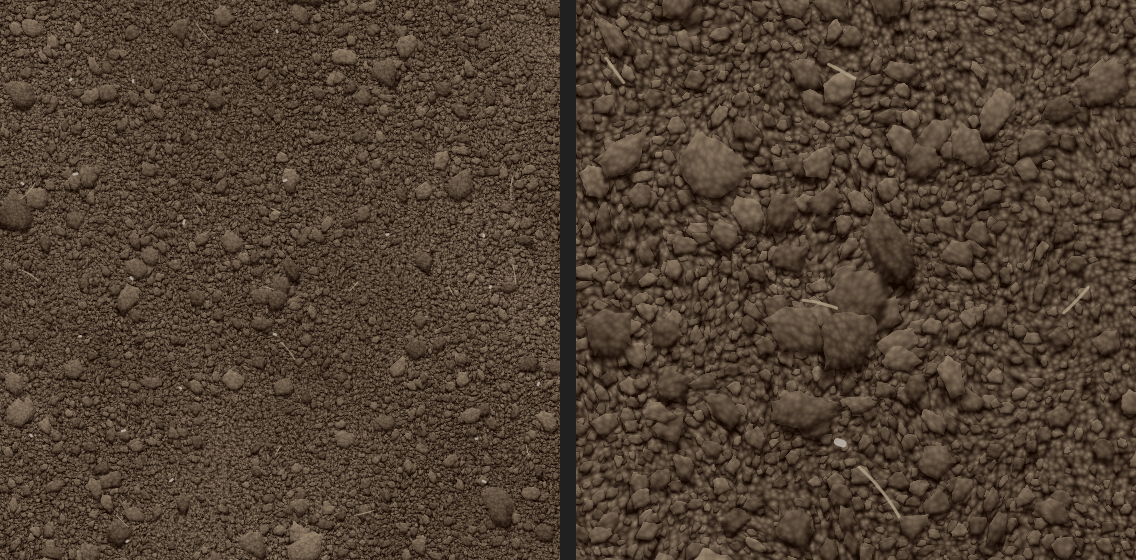
Left, the full canvas; right, a detail of the centre.
Write a WebGL 1 fragment shader that draws this texture.

```glsl
precision highp float;
// Dry brown soil strewn with angular stones and a few pale straws.
// Cellular grain forms the earth; layers of random polygons, from grit to
// clods, are stacked on it with lit tops and tight contact shadows.
uniform vec2 u_resolution;

vec4 hash4(vec2 p) {
  vec4 q = fract(p.xyxy * vec4(0.1031, 0.1030, 0.0973, 0.1099));
  q += dot(q, q.wzxy + 33.33);
  return fract((q.xxyz + q.yzzw) * q.zywx);
}

// Broad patches of loose and bare ground, about -1 to 1
float patches(vec2 p) {
  float a = sin(p.x * 9.0 + 2.0 * sin(p.y * 7.0 + 1.0));
  float b = sin(p.y * 13.0 - p.x * 5.0 + 2.0 * sin(p.x * 11.0));
  float c = sin(p.x * 23.0 + p.y * 17.0 + 2.0 * sin(p.y * 19.0));
  return 0.4 * a + 0.35 * b + 0.25 * c;
}

// Distance to the nearest scattered point
float cellular(vec2 p) {
  vec2 cell = floor(p);
  float nearest = 2.0;
  for (int j = -1; j <= 1; j++) {
    for (int i = -1; i <= 1; i++) {
      vec2 id = cell + vec2(float(i), float(j));
      nearest = min(nearest, length(id + hash4(id).xy - p));
    }
  }
  return nearest;
}

// Lays one size of stones over the given tone
float addStones(float tone, vec2 uv, float scale, float share, float grain) {
  vec2 p = uv * scale;
  vec2 cell = floor(p);
  float pixel = scale / u_resolution.y;
  float spread = mix(0.2, 0.55, clamp(scale / 80.0, 0.0, 1.0));
  for (int j = 1; j >= -1; j--) {
    for (int i = -1; i <= 1; i++) {
      vec2 id = cell + vec2(float(i), float(j));
      vec4 rnd = hash4(id + scale * 3.7);
      if (rnd.w > share * (1.0 + 0.75 * patches(id / scale))) continue;
      float radius = mix(0.26, 0.58, rnd.z * rnd.z);
      vec2 q = (p - id - 0.2 - 0.6 * rnd.xy) / radius;

      // Squash along a random direction
      float turn = 40.0 * rnd.y;
      vec2 squash = vec2(cos(turn), sin(turn));
      q += squash * dot(q, squash) * 0.6 * fract(rnd.x * 29.0);

      // Irregular polygon, its corners trimmed by a circle
      float lump = sin(q.x * 6.0 + turn + 2.0 * sin(q.y * 4.0)) * sin(q.y * 7.0 + 2.0 * q.x);
      float shape = 0.87 * length(q);
      float facing = q.y;
      for (int k = 0; k < 6; k++) {
        float n = float(k);
        float angle = 1.047 * (n + 0.7 * fract(rnd.z * 31.0 + n * rnd.x * 7.0));
        vec2 normal = vec2(cos(angle), sin(angle));
        float reach = 0.66 + 0.4 * fract(rnd.x * 43.0 + n * rnd.y * 17.0);
        float side = dot(q, normal) / reach;
        if (side > shape) {
          shape = side;
          facing = normal.y - 0.3 * normal.x;
        }
      }
      shape += 0.06 * lump;

      float shadow = 1.0 - smoothstep(0.85, 0.85 + spread, shape + 0.2 * q.y);
      tone *= 1.0 - 0.66 * shadow;
      float rim = smoothstep(0.5, 1.0, shape);
      float stone = 0.51 + 0.28 * fract(rnd.y * 61.0) + 0.13 * q.y + 0.04 * lump;
      stone += 0.18 * facing * rim - 0.1 * rim + 0.38 * (grain - 0.5);
      float soft = 0.5 * pixel / radius;
      tone = mix(tone, stone, 1.0 - smoothstep(1.0 - soft, 1.0 + soft, shape));
    }
  }
  return tone;
}

// Thin bent straws and short pale chips, one at most per cell
float straws(vec2 uv, float scale, float share, float halfLength, float width) {
  vec2 p = uv * scale;
  vec4 rnd = hash4(floor(p) + scale * 5.3);
  vec2 q = (fract(p) - 0.35 - 0.3 * rnd.xy) / scale;
  float angle = 6.283 * rnd.z;
  q = mat2(cos(angle), -sin(angle), sin(angle), cos(angle)) * q;
  q.y += (rnd.x - 0.5) * 12.0 * q.x * q.x;
  float span = halfLength * (0.4 + 0.6 * rnd.y);
  float d = length(vec2(max(abs(q.x) - span, 0.0), q.y));
  float edge = 0.7 / u_resolution.y;
  return step(rnd.w, share) * (1.0 - smoothstep(width - edge, width + edge, d));
}

void main() {
  vec2 uv = gl_FragCoord.xy / u_resolution.y;

  // Fine earth, bent a little to hide the grid
  vec2 bent = uv + 0.003 * sin(uv.yx * 57.0 + 2.0 * sin(uv * 37.0));
  float grain = 1.05 - 0.62 * (cellular(bent * vec2(130.0, 170.0)) + cellular(bent * 270.0 + 9.0));
  float tone = 0.53 + 0.95 * (grain - 0.5) - 0.07 * patches(uv + 3.0);

  // Grit to clods
  tone = addStones(tone, bent, 125.0, 0.72, grain);
  tone = addStones(tone, bent, 78.0, 0.56, grain);
  tone = addStones(tone, bent, 47.0, 0.42, grain);
  tone = addStones(tone, bent, 27.0, 0.25, grain);
  tone = addStones(tone, bent, 14.0, 0.15, grain);
  tone *= 1.0 + 0.08 * patches(uv * 0.7 + 5.0);
  tone = 0.45 + 1.3 * (tone - 0.49);

  vec3 darkSoil = vec3(0.11, 0.06, 0.03);
  vec3 paleSoil = vec3(0.52, 0.45, 0.37);
  vec3 color = mix(darkSoil, paleSoil, clamp(tone, -0.1, 1.15));

  float straw = straws(uv, 7.0, 0.3, 0.02, 0.0009);
  float chip = straws(uv, 11.0, 0.2, 0.003, 0.0022);
  color = mix(color, vec3(0.70, 0.64, 0.54), 0.8 * straw);
  color = mix(color, vec3(0.76, 0.73, 0.69), 0.85 * chip);
  gl_FragColor = vec4(color, 1.0);
}
```
